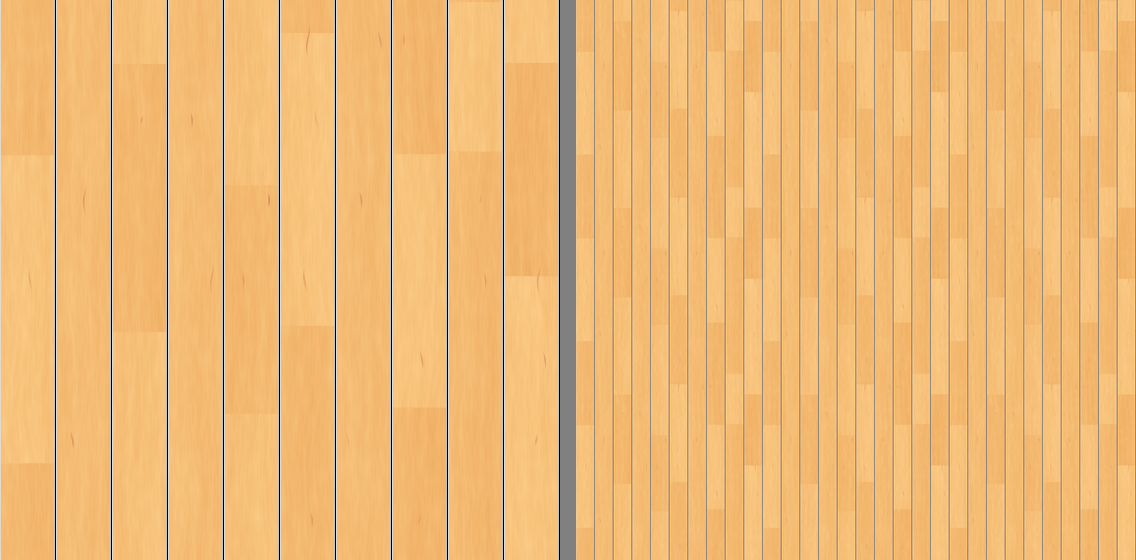
Left, the tile; right, the same tile 3 across and 3 down.
A Shadertoy shader for this texture:

```glsl
const float BOARDS = 10.0;
const float SEAM_SHIFT = 0.01;       // seam offset, in board widths
const float GROOVE_HALF = 0.0012;    // dark gap half width
const float BEVEL_HALF = 0.0025;     // bright bevel half width
const vec2 FINE_GRAIN = vec2(220.0, 22.0);
const vec2 BROAD_GRAIN = vec2(60.0, 5.0);
const float FLECK_ROWS = 7.0;
const float FLECK_CHANCE = 0.35;
const float PLANK_CONTRAST = 0.2;
const vec3 WOOD_DARK = vec3(0.94, 0.69, 0.395);
const vec3 WOOD_LIGHT = vec3(0.98, 0.79, 0.52);
const vec3 FLECK_COLOR = vec3(0.80, 0.46, 0.31);
const vec3 GROOVE_COLOR = vec3(0.01, 0.0, 0.01);
const vec3 BEVEL_COLOR = vec3(1.0, 1.0, 0.99);
const float TAU = 6.2831853;

vec2 hash2(vec2 p) {
    vec2 k = vec2(dot(p, vec2(127.1, 311.7)), dot(p, vec2(269.5, 183.3)));
    return fract(sin(k) * 43758.545);
}

// Wrapping cellular noise: distance to the nearest point
float cellular(vec2 uv, vec2 count) {
    vec2 p = uv * count;
    float nearest = 2.0;
    for (int j = -1; j <= 1; j++) {
        for (int i = -1; i <= 1; i++) {
            vec2 offset = vec2(i, j);
            vec2 point = hash2(mod(floor(p) + offset, count));
            nearest = min(nearest, length(offset + point - fract(p)));
        }
    }
    return nearest;
}

// Coverage of the inner plank, between the two butt joints of a board
float innerPlank(float board, float y, float px) {
    float order = fract(board * 0.618);
    if (abs(order - 0.75) < 0.14) return 0.0;   // unbroken board
    float span = 0.55 - 0.3 * order;
    float top = 0.62 + 0.38 * fract(0.27 + 0.715 * board);
    float fromCenter = abs(fract(y - top + 0.5 * span + 0.5) - 0.5);
    return clamp((0.5 * span - fromCenter) / px + 0.5, 0.0, 1.0);
}

// Sparse, wavy mineral streaks, at most one per row of a board
float fleck(float board, float across, float y) {
    float row = floor(y * FLECK_ROWS);
    vec2 place = hash2(vec2(board, row) + 31.0);
    vec2 kind = hash2(vec2(row, board) + 57.0);
    float wave = 0.025 * sin(TAU * (14.0 * y + place.y));
    vec2 q = vec2(across - mix(0.2, 0.8, place.x) - wave,
                  fract(y * FLECK_ROWS) - 0.5);
    float shape = length(q / vec2(0.025, mix(0.06, 0.26, place.y)));
    float present = step(1.0 - FLECK_CHANCE, kind.x);
    return present * mix(0.2, 0.65, kind.y) * (1.0 - smoothstep(0.2, 1.0, shape));
}

void mainImage(out vec4 fragColor, in vec2 fragCoord) {
    vec2 uv = fragCoord / iResolution.xy;
    float px = 1.0 / iResolution.y;
    float x = uv.x * BOARDS + SEAM_SHIFT;
    float board = mod(floor(x), BOARDS);
    float across = fract(x);

    // Plank identity and base tone
    float inner = innerPlank(board, uv.y, px);
    float plank = board + BOARDS * step(0.5, inner);
    vec2 seed = hash2(vec2(plank, 5.0));
    float innerTone = sign(cos(0.968 * board));
    float broken = step(0.14, abs(fract(board * 0.618) - 0.75));
    float tone = 0.5 + PLANK_CONTRAST * broken * innerTone * (2.0 * inner - 1.0);
    tone += 0.12 * (seed.x - 0.5);

    // Slow bands and layered grain
    float drift = sin(TAU * (2.0 * uv.y + seed.x)) + 0.5 * sin(TAU * (5.0 * uv.y + seed.y));
    tone += 0.08 * sin(across * 5.0 + TAU * seed.y + 0.5 * drift);
    tone += 0.04 * sin(across * 23.0 + TAU * seed.x + 0.9 * drift);
    vec2 grainUv = uv + seed + vec2(0.002 * drift, 0.0);
    tone += 0.36 * (cellular(grainUv, FINE_GRAIN) - 0.45);
    tone += 0.28 * (cellular(grainUv, BROAD_GRAIN) - 0.45);

    vec3 color = mix(WOOD_DARK, WOOD_LIGHT, clamp(tone, -0.2, 1.2));
    color = mix(color, FLECK_COLOR, fleck(board, across, uv.y));

    // Bright bevels around the dark groove
    float seam = min(across, 1.0 - across) / BOARDS;
    color = mix(color, BEVEL_COLOR, clamp((BEVEL_HALF - seam) / px + 0.5, 0.0, 1.0));
    color = mix(color, GROOVE_COLOR, clamp((GROOVE_HALF - seam) / px + 0.5, 0.0, 1.0));
    fragColor = vec4(color, 1.0);
}
```
